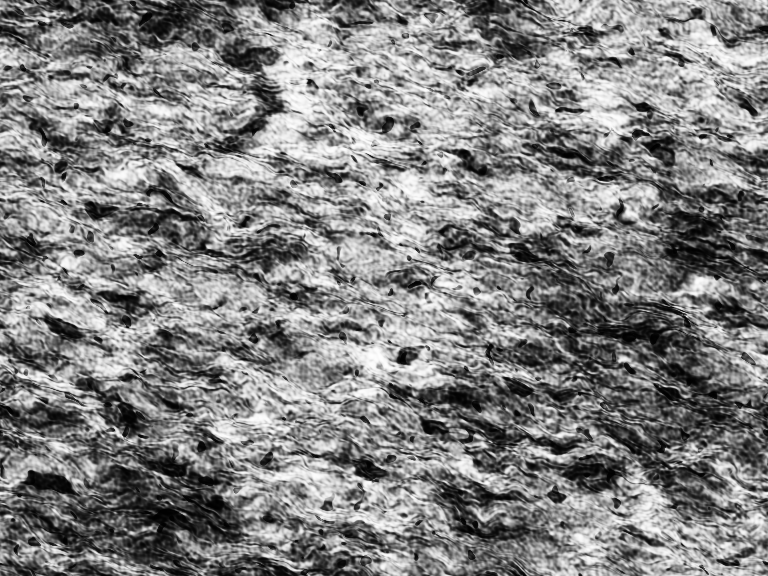
Write a Shadertoy shader that draws this texture.

```glsl
vec2 randomGradient(vec2 cell, float seed) {
    vec2 h = vec2(dot(cell, vec2(127.1, 311.7)), dot(cell, vec2(269.5, 183.3)));
    return 2.0 * fract(sin(h + seed * 17.3) * 43758.5453) - 1.0;
}

// Wraps a lattice cell; one step across also climbs by repeats.z cells
vec2 wrapCell(vec2 cell, vec3 repeats) {
    float turns = floor((cell.x + 0.5) / repeats.x);
    cell -= turns * repeats.xz;
    return vec2(cell.x, floor(mod(cell.y + 0.5, repeats.y)));
}

float corner(vec2 cell, vec2 offset, vec2 f, vec3 repeats, float seed) {
    return dot(randomGradient(wrapCell(cell + offset, repeats), seed), f - offset);
}

// Sheared, tiling gradient noise with a spread of about one
float noise(vec2 uv, vec3 repeats, float seed) {
    vec2 p = uv * repeats.xy + vec2(0.0, uv.x * repeats.z);
    vec2 cell = floor(p), f = p - cell;
    vec2 w = f * f * (3.0 - 2.0 * f);
    float low = mix(corner(cell, vec2(0, 0), f, repeats, seed),
                    corner(cell, vec2(1, 0), f, repeats, seed), w.x);
    float high = mix(corner(cell, vec2(0, 1), f, repeats, seed),
                     corner(cell, vec2(1, 1), f, repeats, seed), w.x);
    return 5.8 * mix(low, high, w.y);
}

// Rough layered stone, stretched along the falling grain
float stone(vec2 uv) {
    vec3 repeats = vec3(16, 26, 8);
    float height = 0.0, amplitude = 0.66;
    for (int i = 0; i < 4; i++) {
        height += amplitude * noise(uv, repeats, float(i));
        repeats *= 2.0;
        amplitude *= 0.8;
    }
    return height;
}

void mainImage(out vec4 fragColor, in vec2 fragCoord) {
    vec2 uv = fragCoord / iResolution.xy;

    // Ragged edges
    vec2 p = uv;
    p += 0.006 * vec2(noise(uv, vec3(12, 15, 4), 11.0), noise(uv, vec3(12, 15, 4), 12.0));
    p += 0.002 * vec2(noise(uv, vec3(50, 54, 18), 13.0), noise(uv, vec3(50, 54, 18), 14.0));

    // Grain lit from above
    float height = stone(p);
    float relief = height - stone(p + vec2(-0.001, 0.006));
    float flake = smoothstep(0.5, 1.6, noise(p, vec3(9, 11, 3), 15.0));
    float tone = (0.62 * height + 0.31 * relief) * (1.0 - 0.45 * flake) + 0.25 * flake;
    tone += 0.3 * noise(uv, vec3(190, 150, 50), 16.0);

    // Broad light and dark areas
    tone += 0.35 * noise(p, vec3(3, 4, 1), 17.0) + 0.3 * noise(p, vec3(7, 10, 3), 18.0);
    tone -= 0.2 * (cos(6.28319 * (uv.x - 0.9)) + cos(6.28319 * (uv.y - 0.3)));

    // Long dark cracks
    float crack = smoothstep(0.35, 0.0, abs(noise(p, vec3(8, 27, 9), 19.0)));
    tone -= 1.1 * crack * smoothstep(0.1, 1.1, noise(p, vec3(6, 12, 4), 20.0));

    // Black pits, large and small
    tone -= 1.9 * smoothstep(1.6, 2.1, noise(p, vec3(20, 26, 6), 21.0));
    tone -= 1.6 * smoothstep(1.6, 2.2, noise(p, vec3(64, 56, 14), 22.0));

    // Curved gouge with a bright lip
    vec2 q = (p - vec2(0.286, 0.835)) * vec2(1.333, 1.0);
    float rim = length(q) - 0.085;
    float side = smoothstep(-0.01, 0.04, q.x);
    tone -= 2.0 * side * smoothstep(0.03, 0.008, abs(rim));
    tone += 1.0 * side * smoothstep(0.035, 0.0, abs(rim - 0.05));

    float grey = 1.0 / (1.0 + exp(-1.33 * (tone + 0.14)));
    fragColor = vec4(vec3(grey), 1.0);
}
```
